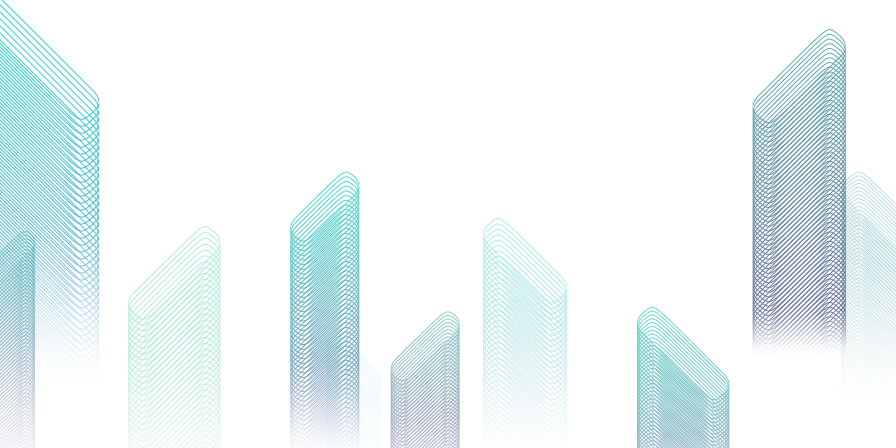
Reproduce this background procedurally as a Shadertoy shader.

```glsl
#define LINE_WIDTH 0.0023
#define CREST_RADIUS 0.012
#define SIDE_RADIUS 0.011
#define PAPER vec3(1.0)
#define TOWERS 10

// Center x, center y of the cap, half width, crest offset from the center
const vec4 SHAPE[TOWERS] = vec4[](
    vec4(0.039, 0.917, 0.182, -0.143), vec4(0.000, 0.406, 0.078, 0.057),
    vec4(0.389, 0.392, 0.103, 0.069),  vec4(0.789, 0.190, 0.060, -0.036),
    vec4(0.725, 0.540, 0.077, 0.048),  vec4(0.949, 0.228, 0.077, 0.051),
    vec4(1.172, 0.419, 0.094, -0.060), vec4(1.525, 0.212, 0.103, -0.069),
    vec4(1.982, 0.513, 0.104, -0.065), vec4(1.784, 0.831, 0.104, 0.068));

// Line spacing, opacity, height where the tower vanishes, length of that fade
const vec4 STYLE[TOWERS] = vec4[](
    vec4(0.0156, 0.95, 0.12, 0.42),  vec4(0.0080, 0.55, -0.12, 0.40),
    vec4(0.0130, 0.60, -0.15, 0.40), vec4(0.0080, 0.18, -0.10, 0.30),
    vec4(0.0105, 0.85, -0.04, 0.26), vec4(0.0080, 0.68, -0.15, 0.25),
    vec4(0.0120, 0.60, -0.06, 0.40), vec4(0.0085, 0.75, -0.20, 0.25),
    vec4(0.0085, 0.45, 0.07, 0.38),  vec4(0.0105, 0.85, 0.20, 0.12));

const vec3 TOP_COLOR[TOWERS] = vec3[](
    vec3(0.10, 0.86, 0.80), vec3(0.20, 0.68, 0.68),
    vec3(0.48, 0.88, 0.76), vec3(0.40, 0.85, 0.90),
    vec3(0.16, 0.86, 0.78), vec3(0.36, 0.72, 0.70),
    vec3(0.46, 0.90, 0.85), vec3(0.22, 0.80, 0.74),
    vec3(0.42, 0.74, 0.72), vec3(0.28, 0.64, 0.64));

const vec3 BASE_COLOR[TOWERS] = vec3[](
    vec3(0.38, 0.62, 0.80), vec3(0.50, 0.46, 0.62),
    vec3(0.58, 0.86, 0.78), vec3(0.55, 0.85, 0.92),
    vec3(0.46, 0.46, 0.66), vec3(0.50, 0.50, 0.65),
    vec3(0.55, 0.75, 0.82), vec3(0.42, 0.62, 0.70),
    vec3(0.55, 0.72, 0.78), vec3(0.34, 0.34, 0.54));

// Height and slope of the rounded upper outline of a slanted cap
vec2 capOutline(float x, float halfWidth, float lean) {
    float d = x - lean;
    float bend = sqrt(d * d + CREST_RADIUS * CREST_RADIUS);
    float q = clamp(SIDE_RADIUS - halfWidth + abs(x), 0.0, SIDE_RADIUS);
    float arc = sqrt(max(SIDE_RADIUS * SIDE_RADIUS - q * q, 1e-6));
    float height = halfWidth + CREST_RADIUS - bend - (SIDE_RADIUS - arc);
    return vec2(height, -d / bend - sign(x) * q / arc);
}

// Integral of a unit-period pulse train that starts at zero
float pulseIntegral(float t, float duty) {
    t = max(t, 0.0);
    return floor(t) * duty + min(fract(t), duty);
}

// Filtered coverage of an outline repeated downwards
float stackedLines(float depth, float slope, float spacing, float pixel) {
    float stretch = sqrt(1.0 + slope * slope) / spacing;
    float duty = min(LINE_WIDTH * stretch, 1.0);
    float footprint = pixel * stretch;
    float t = depth / spacing;
    return (pulseIntegral(t + 0.5 * footprint, duty)
          - pulseIntegral(t - 0.5 * footprint, duty)) / footprint;
}

void mainImage(out vec4 fragColor, in vec2 fragCoord) {
    float pixel = 1.0 / iResolution.y;
    vec2 uv = fragCoord * pixel;
    vec3 color = PAPER;

    for (int i = 0; i < TOWERS; i++) {
        vec4 shape = SHAPE[i];
        vec4 style = STYLE[i];
        vec2 p = uv - shape.xy;

        // The lower outline is the upper one turned by half a circle
        vec2 upper = capOutline(p.x, shape.z, shape.w);
        vec2 lower = capOutline(-p.x, shape.z, shape.w);
        float back = stackedLines(upper.x - p.y, upper.y, style.x, pixel);
        float front = stackedLines(-lower.x - p.y, lower.y, style.x, pixel);
        float lines = 1.0 - (1.0 - back) * (1.0 - front);

        // Side limits and fade towards the base
        float inside = clamp((shape.z - abs(p.x)) / pixel + 0.5, 0.0, 1.0);
        float fade = smoothstep(style.z, style.z + style.w, uv.y);

        // Vertical tint
        float top = shape.y + shape.z;
        float descent = clamp((top - uv.y) / (top - max(style.z, 0.0)), 0.0, 1.0);
        vec3 ink = mix(TOP_COLOR[i], BASE_COLOR[i], descent);
        color = mix(color, ink, lines * inside * fade * style.y);
    }
    fragColor = vec4(color, 1.0);
}
```
